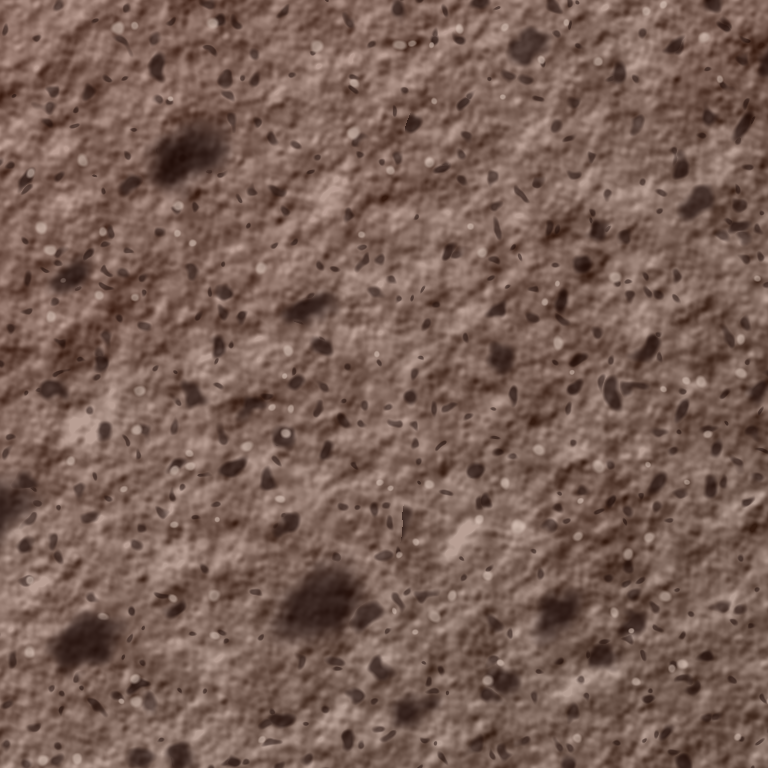
This texture is drawn by a Shadertoy shader. Its source:

```glsl
// Rough brown earth: crumbly lit grains, dark pits, hollows and pale grit.

#define GRAIN_SCALE 66.0
#define RELIEF 0.19
#define CRUMB_CONTRAST 0.075
#define BROAD_CONTRAST 0.045
#define HOLLOW_SHARE 0.30
#define PIT_SHARE 0.22
#define GRIT_SHARE 0.07
#define LIGHT_STEP vec2(-0.0035, 0.0050)
#define EARTH vec3(0.485, 0.384, 0.341)
#define SHADOW vec3(0.170, 0.098, 0.080)
#define GRIT vec3(0.760, 0.675, 0.630)

vec3 hash3(vec2 cell) {
    vec3 q = fract(cell.xyx * vec3(0.1031, 0.1030, 0.0973));
    q += dot(q, q.yxz + 33.33);
    return fract((q.xxy + q.yzz) * q.zyx);
}

// Cellular noise: soft bumps and dents, one for each jittered cell.
float lumps(vec2 p) {
    vec2 cell = floor(p);
    float sum = 0.0;
    for (int j = -1; j <= 1; j++) {
        for (int i = -1; i <= 1; i++) {
            vec2 c = cell + vec2(i, j);
            vec3 rnd = hash3(c + 57.0);
            vec2 d = p - c - rnd.xy;
            float k = max(1.0 - dot(d, d), 0.0);
            sum += (2.0 * rnd.z - 1.0) * k * k;
        }
    }
    return sum;
}

// Scattered soft spots; share is the fraction of cells that hold one.
float spots(vec2 p, float share, float radius, float softness) {
    vec2 cell = floor(p);
    float cover = 0.0;
    for (int j = -1; j <= 1; j++) {
        for (int i = -1; i <= 1; i++) {
            vec2 c = cell + vec2(i, j);
            vec3 rnd = hash3(c + 211.0);
            float size = radius * (0.6 + 0.8 * fract(rnd.z * 61.7));
            float d = length(p - c - 0.2 - 0.6 * rnd.xy) / size;
            float spot = 1.0 - smoothstep(1.0 - softness, 1.0 + softness, d);
            cover = max(cover, spot * step(rnd.z, share));
        }
    }
    return cover;
}

// Turn onto the diagonal grain and stretch along it.
vec2 alongGrain(vec2 p, float stretch) {
    vec2 q = mat2(0.79, -0.61, 0.61, 0.79) * p;
    return vec2(q.x / stretch, q.y);
}

float height(vec2 p) {
    float clumps = lumps(alongGrain(p, 1.25) * GRAIN_SCALE * 0.43);
    float grains = lumps(p * GRAIN_SCALE + 13.0);
    float dust = lumps(p * GRAIN_SCALE * 2.0 + 41.0);
    return clumps + 0.62 * grains + 0.30 * dust;
}

void mainImage(out vec4 fragColor, in vec2 fragCoord) {
    vec2 p = fragCoord / iResolution.y;

    // Ragged outlines for everything scattered
    vec2 ragged = vec2(lumps(p * 26.0 + 5.0), lumps(p * 26.0 + 91.0)) * 0.011
                + vec2(lumps(p * 75.0 + 23.0), lumps(p * 75.0 + 67.0)) * 0.004;
    vec2 q = p + ragged;

    // Broad patches and lit crumbs
    float broad = lumps(alongGrain(p, 1.7) * 5.5 + 3.0)
                + 0.6 * lumps(alongGrain(p, 1.5) * 13.0 + 29.0);
    float h = height(p);
    float slope = h - height(p + LIGHT_STEP);
    float tone = BROAD_CONTRAST * broad + CRUMB_CONTRAST * h + RELIEF * slope;
    tone = clamp(tone, -0.28, 0.24);

    // Redder earth at the upper left, greyer at the lower right
    float grey = clamp(0.5 + 0.5 * (p.x - p.y) + 0.15 * broad, 0.0, 1.0);
    vec3 tint = mix(vec3(0.012, -0.006, -0.006), vec3(-0.012, 0.004, 0.004), grey);
    vec3 color = EARTH + tint + tone;

    // Pits of three sizes, more of them toward the lower right
    float hollows = spots(alongGrain(q, 1.5) * 5.5 + 7.0, HOLLOW_SHARE, 0.16, 0.55);
    float pits = spots(alongGrain(q, 1.2) * 21.0 + 17.0,
                       PIT_SHARE * (0.6 + 0.8 * grey), 0.23, 0.40);
    float pores = spots(q * 46.0 + 31.0, PIT_SHARE, 0.24, 0.45);
    float dark = max(0.92 * hollows, max(0.78 * pits, 0.62 * pores));
    color = mix(color, SHADOW + 0.25 * max(tone, -0.2), dark);

    // Pale grit
    float grit = spots((p + 0.3 * ragged) * 42.0 + 73.0, GRIT_SHARE, 0.22, 0.40);
    color = mix(color, GRIT + 0.4 * tone, 0.70 * grit * (1.0 - 0.6 * hollows));

    fragColor = vec4(clamp(color, 0.0, 1.0), 1.0);
}
```
